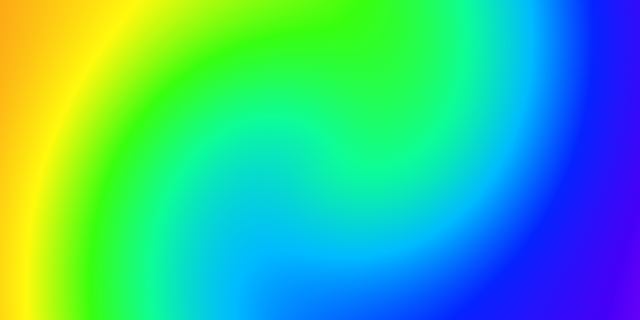
Reproduce this background procedurally as a WebGL 2 fragment shader.

```glsl
#version 300 es
precision highp float;

uniform vec2 u_resolution;
out vec4 fragColor;

#define TWIST_ANGLE 2.635
#define TWIST_RADIUS 1.518
#define FIRST_STOP -1.107
#define STOP_SPACING 0.351
#define STOP_COUNT 8

const vec3 SPECTRUM[STOP_COUNT] = vec3[](
    vec3(0.99, 0.63, 0.09),  // orange
    vec3(1.00, 0.98, 0.05),  // yellow
    vec3(0.22, 1.00, 0.06),  // green
    vec3(0.05, 0.99, 0.60),  // spring green
    vec3(0.00, 0.73, 1.00),  // sky
    vec3(0.02, 0.14, 1.00),  // blue
    vec3(0.28, 0.00, 0.97),  // indigo
    vec3(0.85, 0.00, 1.00)   // violet
);

// Piecewise linear blend through evenly spaced colour stops
vec3 spectrum(float position) {
    float stop = clamp((position - FIRST_STOP) / STOP_SPACING,
                       0.0, float(STOP_COUNT - 1));
    int lower = min(int(stop), STOP_COUNT - 2);
    return mix(SPECTRUM[lower], SPECTRUM[lower + 1], stop - float(lower));
}

// Rotation that is strongest at the centre and eases out to the rim
vec2 swirl(vec2 p) {
    float falloff = max(1.0 - length(p) / TWIST_RADIUS, 0.0);
    float angle = TWIST_ANGLE * falloff * falloff;
    float c = cos(angle);
    float s = sin(angle);
    return vec2(c * p.x - s * p.y, s * p.x + c * p.y);
}

void main() {
    // Centred coordinates in units of the canvas height
    vec2 p = (gl_FragCoord.xy - 0.5 * u_resolution) / u_resolution.y;

    // Horizontal gradient seen through the swirl
    fragColor = vec4(spectrum(swirl(p).x), 1.0);
}
```
